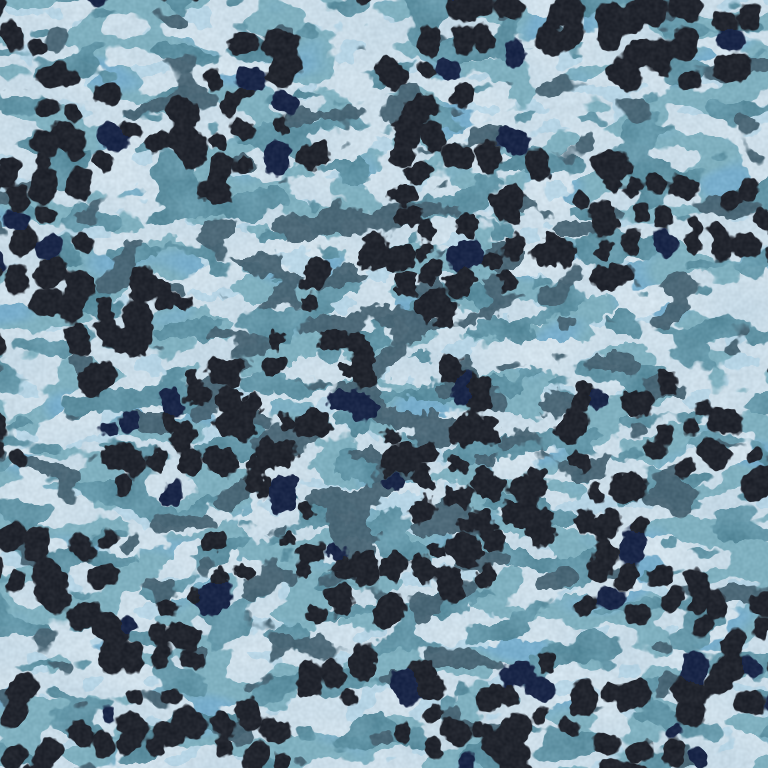
Write a WebGL 2 fragment shader that draws this pattern.

```glsl
#version 300 es
precision highp float;

uniform vec2 u_resolution;
out vec4 fragColor;

vec2 hash2(vec2 p) {
    vec3 q = fract(p.xyx * vec3(0.1031, 0.1030, 0.0973));
    q += dot(q, q.yzx + 33.33);
    return fract((q.xx + q.yz) * q.zy);
}

float cornerSlope(vec2 cell, vec2 offset) {
    float angle = 6.2832 * hash2(cell).x;
    return dot(vec2(cos(angle), sin(angle)), offset);
}

float gradientNoise(vec2 p) {
    vec2 i = floor(p), f = fract(p);
    vec2 w = f * f * f * (f * (f * 6.0 - 15.0) + 10.0);
    vec2 e = vec2(1.0, 0.0);
    return mix(mix(cornerSlope(i, f), cornerSlope(i + e, f - e), w.x),
               mix(cornerSlope(i + e.yx, f - e.yx), cornerSlope(i + 1.0, f - 1.0), w.x), w.y);
}

// Sideways brush blotches with a finer uneven rim
float blotches(vec2 p, vec2 scale, float seed) {
    vec2 q = vec2(p.x + 0.25 * p.y, p.y - 0.12 * p.x) * scale + seed;
    return gradientNoise(q) + 0.28 * gradientNoise(q * 2.3 + 7.0);
}

float cover(float value, float threshold) {
    return smoothstep(threshold - 0.025, threshold + 0.025, value);
}

// Clustered ink dots: x = distance in cells, y = tone of the nearest dot
vec2 inkDots(vec2 p) {
    vec2 home = floor(p);
    float dist = 1.0, nearest = 1.0, tone = 0.0;
    for (int y = -1; y <= 1; y++) {
        for (int x = -1; x <= 1; x++) {
            vec2 cell = home + vec2(x, y);
            vec2 place = hash2(cell + 71.0), trait = hash2(cell + 193.0);
            vec2 center = cell + 0.15 + 0.7 * place;
            if (gradientNoise(center * 0.3 + 40.0) + 0.4 * (trait.x - 0.5) < 0.02) continue;

            float angle = 6.2832 * trait.y;
            vec2 d = mat2(cos(angle), sin(angle), -sin(angle), cos(angle)) * (p - center);
            d *= vec2(0.85, 1.15);
            float radius = mix(0.24, 0.56, fract(trait.y * 17.0));
            float dotDist = pow(dot(d * d * abs(d), vec2(1.0)), 1.0 / 3.0) - radius;
            if (dotDist < nearest) {
                nearest = dotDist;
                tone = fract(place.x * 13.0 + trait.x);
            }
            // Smooth union lets touching dots run together
            float h = max(0.12 - abs(dist - dotDist), 0.0);
            dist = min(dist, dotDist) - h * h / 0.48;
        }
    }
    return vec2(dist, tone);
}

void main() {
    vec2 p = gl_FragCoord.xy / u_resolution.y;
    float middle = smoothstep(0.55, 0.1, length(p - 0.5));

    // Ragged edges, rougher toward the middle
    vec2 ragged = vec2(gradientNoise(p * 65.0), gradientNoise(p * 65.0 + 31.0));
    ragged += 0.5 * vec2(gradientNoise(p * 150.0 + 5.0), gradientNoise(p * 150.0 + 57.0));
    vec2 q = p + ragged * mix(0.005, 0.010, middle);

    // Pale paper with faint washes
    float wash = gradientNoise(p * vec2(9.0, 16.0) + 90.0);
    vec3 color = vec3(0.80, 0.87, 0.915) + 0.06 * wash * vec3(1.0, 0.7, 0.5);
    color = mix(color, vec3(0.66, 0.81, 0.89), 0.6 * cover(blotches(q, vec2(17.0, 30.0), 63.0), 0.27));

    // Teal and slate paint
    vec3 lightTeal = mix(vec3(0.50, 0.69, 0.75), vec3(0.47, 0.68, 0.80), smoothstep(0.1, 0.4, wash));
    color = mix(color, lightTeal, cover(blotches(q, vec2(12.0, 23.0), 11.0), 0.08));
    vec3 midTeal = vec3(0.37, 0.57, 0.64) + 0.10 * gradientNoise(p * 22.0 + 15.0);
    color = mix(color, midTeal, 0.96 * cover(blotches(q, vec2(13.0, 25.0), 37.0), 0.15));
    color = mix(color, vec3(0.28, 0.39, 0.45),
                0.95 * cover(blotches(q, vec2(14.0, 22.0), 83.0), 0.36 - 0.24 * middle));

    // Black and navy ink
    vec2 ink = inkDots(q * 26.0);
    vec3 inkColor = mix(vec3(0.13, 0.145, 0.18), vec3(0.10, 0.15, 0.28), step(0.88, ink.y));
    color = mix(color, inkColor, smoothstep(0.035, -0.035, ink.x));

    // Paper grain
    color += 0.035 * gradientNoise(p * 210.0) + 0.03 * gradientNoise(p * 95.0 + 19.0);
    fragColor = vec4(clamp(color, 0.0, 1.0), 1.0);
}
```
